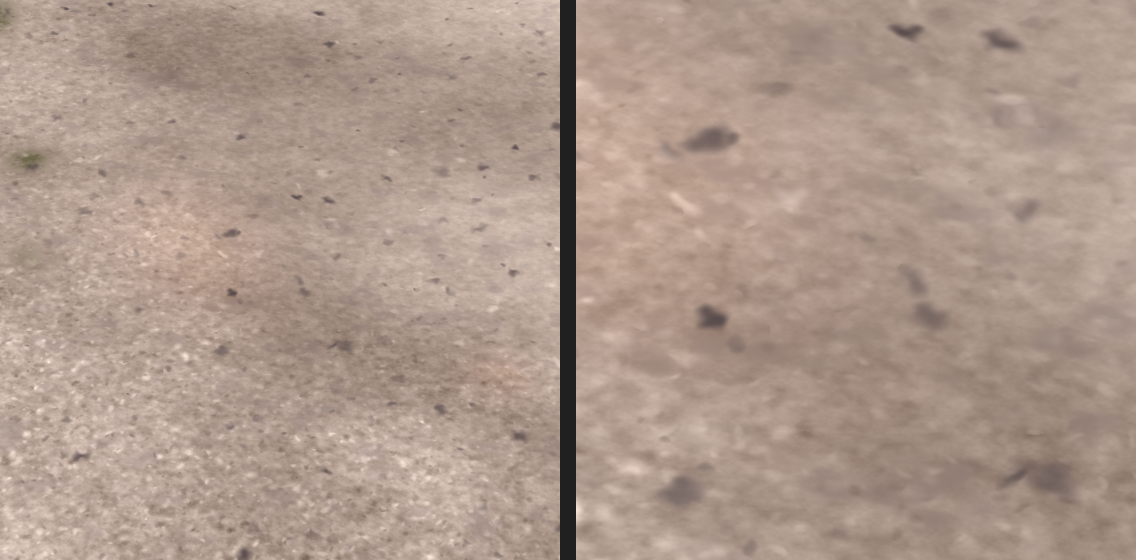
Left: the whole. Right: its middle third, enlarged.
Write a Shadertoy shader that draws this texture.

```glsl
// Dry, dusty ground seen at a slant: loose gravel at lower left, packed dirt beyond.
// Broad patches set the tone; noise and soft scattered ellipses add grit,
// chips and dark stones, all foreshortened toward the top.

const vec3 DIRT = vec3(0.700, 0.620, 0.571);
const vec3 STONE = vec3(0.33, 0.28, 0.285);
const vec3 CLAY = vec3(0.045, 0.002, -0.020);
const vec3 GRASS = vec3(0.36, 0.35, 0.23);
const vec3 COOL = vec3(-0.006, 0.0, 0.014);
const float BROAD_CONTRAST = 0.20;
const float GRIT_SMOOTH = 0.13;
const float GRIT_GRAVEL = 0.29;
const float CHIP_CONTRAST = 0.29;
const float GRAIN_TILT = -0.14;
const float COARSE_CELLS = 40.0;
const float FINE_CELLS = 64.0;
const float SPECK_CELLS = 24.0;
const float STONE_CELLS = 8.0;

float hash(vec2 p) {
    return fract(sin(dot(p, vec2(127.1, 311.7))) * 43758.5453);
}

mat2 rotation(float a) {
    float c = cos(a), s = sin(a);
    return mat2(c, s, -s, c);
}

float noise(vec2 p) {
    vec2 i = floor(p), f = fract(p);
    f = f * f * (3.0 - 2.0 * f);
    return mix(mix(hash(i), hash(i + vec2(1, 0)), f.x),
               mix(hash(i + vec2(0, 1)), hash(i + vec2(1, 1)), f.x), f.y);
}

// Layered noise centred on zero
float fbm(vec2 p) {
    float sum = 0.0, amp = 0.5;
    for (int i = 0; i < 4; i++) {
        sum += amp * (noise(p) - 0.5);
        p = rotation(0.65) * p * 2.03 + 17.3;
        amp *= 0.55;
    }
    return sum;
}

// Soft elliptical patch
float patchAt(vec2 p, vec2 centre, vec2 size, float angle) {
    vec2 d = rotation(-angle) * (p - centre) / size;
    return exp(-dot(d, d));
}

// Randomly placed soft ellipses: x = coverage, y = random shade of the top one
vec2 scatter(vec2 p, float density, vec2 radii, float tilt, float seed) {
    vec2 cell = floor(p), best = vec2(0.0, 0.5);
    for (int y = -1; y <= 1; y++)
    for (int x = -1; x <= 1; x++) {
        vec2 id = cell + vec2(x, y);
        vec2 key = id + seed;
        vec2 centre = id + vec2(hash(key + 3.7), hash(key + 9.2));
        float radius = mix(radii.x, radii.y, pow(hash(key + 5.1), 1.5));
        float angle = tilt + 1.8 * (hash(key + 7.9) - 0.5);
        vec2 d = rotation(-angle) * (p - centre);
        d.y *= mix(1.0, 1.8, hash(key + 1.3));
        float cover = smoothstep(1.3, 0.15, length(d) / radius);
        cover *= step(hash(key), density);
        if (cover > best.x) best = vec2(cover, hash(key + 12.6));
    }
    return best;
}

void mainImage(out vec4 fragColor, in vec2 fragCoord) {
    vec2 uv = fragCoord / iResolution.xy;

    // Foreshortened ground coordinates with ragged outlines
    vec2 ground = vec2((uv.x - 0.5) * (1.0 + 0.35 * uv.y), uv.y * (1.0 + 0.55 * uv.y));
    float tilt = mix(0.30, -0.25, smoothstep(0.1, 0.7, uv.y + 0.3 * uv.x));
    vec2 wobble = vec2(noise(ground * 85.0), noise(ground * 85.0 + 40.0)) - 0.5;
    vec2 rough = ground + 0.006 * wobble;
    vec2 ragged = ground + 0.011 * wobble;
    vec2 streak = rotation(-GRAIN_TILT) * ground;

    // Gravel gives way to packed dirt along a diagonal
    float broad = fbm(ground * vec2(3.5, 5.0) + 4.0);
    float gravel = smoothstep(-0.35, 0.36, 0.66 - uv.y - 0.46 * uv.x + 0.5 * broad);
    gravel = max(gravel, 0.40 * smoothstep(0.6, 0.0, uv.x));

    // Broad light and dark areas
    float tone = BROAD_CONTRAST * broad + 0.025 * gravel;
    tone += 0.110 * patchAt(uv, vec2(0.95, 0.99), vec2(0.34, 0.08), -0.15);
    tone += 0.050 * patchAt(uv, vec2(0.95, 0.55), vec2(0.30, 0.13), -0.25);
    tone += 0.035 * patchAt(uv, vec2(0.05, 0.84), vec2(0.18, 0.09), -0.10);
    tone += 0.030 * patchAt(uv, vec2(0.10, 0.10), vec2(0.30, 0.25), 0.0);
    tone -= 0.105 * patchAt(uv, vec2(0.48, 0.87), vec2(0.42, 0.11), -0.12);
    tone -= 0.095 * patchAt(uv, vec2(0.75, 0.34), vec2(0.28, 0.09), -0.35);

    // Smudges broken up by fine grit
    float smudge = fbm(streak * vec2(14.0, 25.0) + 8.0);
    float clumps = fbm(streak * vec2(33.0, 47.0) + 61.0);
    float grit = fbm(streak * vec2(66.0, 88.0));
    float stain = smoothstep(0.0, 0.45, smudge + 0.7 * clumps);
    tone += 0.06 * smudge - 0.12 * stain * (0.8 + 1.5 * grit) + 0.016;
    tone += mix(0.08, 0.13, gravel) * clumps;
    tone += mix(GRIT_SMOOTH, GRIT_GRAVEL, gravel) * grit;

    // Gravel chips in two sizes
    vec2 coarse = scatter(rough * COARSE_CELLS, 0.50, vec2(0.22, 0.52), tilt, 11.0);
    vec2 fine = scatter(rough * FINE_CELLS, 0.65, vec2(0.28, 0.60), tilt, 53.0);
    float chips = coarse.x * (coarse.y - 0.42) + 0.9 * fine.x * (fine.y - 0.46);
    tone += CHIP_CONTRAST * chips * mix(0.18, 1.0, gravel);

    vec3 color = DIRT + tone;

    // Tints: reddish clay, cool dust and sparse grass
    float clay = patchAt(uv, vec2(0.34, 0.56), vec2(0.15, 0.10), -0.4)
               + patchAt(uv, vec2(0.89, 0.33), vec2(0.06, 0.035), -0.2);
    color += CLAY * clay * (0.65 + 0.8 * smudge) + COOL * stain;
    float grass = patchAt(uv, vec2(0.05, 0.715), vec2(0.035, 0.018), 0.1)
                + patchAt(uv, vec2(0.0, 0.97), vec2(0.025, 0.03), 0.0)
                + 0.4 * patchAt(uv, vec2(0.05, 0.54), vec2(0.04, 0.025), 0.0);
    color = mix(color, GRASS, clamp(grass * (0.65 + 1.6 * grit), 0.0, 0.8));

    // Faint specks, pale pebbles and a few bold stones
    vec2 speck = scatter(ragged * SPECK_CELLS, 0.36, vec2(0.14, 0.36), tilt - 0.1, 91.0);
    color = mix(color, STONE, speck.x * mix(0.08, 0.50, speck.y * speck.y));
    vec2 pale = scatter(ragged * STONE_CELLS * 1.7, 0.30, vec2(0.10, 0.22), tilt, 37.0);
    color += 0.15 * pale.x * pale.y;
    vec2 stone = scatter(ragged * STONE_CELLS, 0.30, vec2(0.08, 0.18), tilt, 71.0);
    color = mix(color, STONE, stone.x * mix(0.35, 0.95, stone.y));

    fragColor = vec4(clamp(color, 0.0, 1.0), 1.0);
}
```
